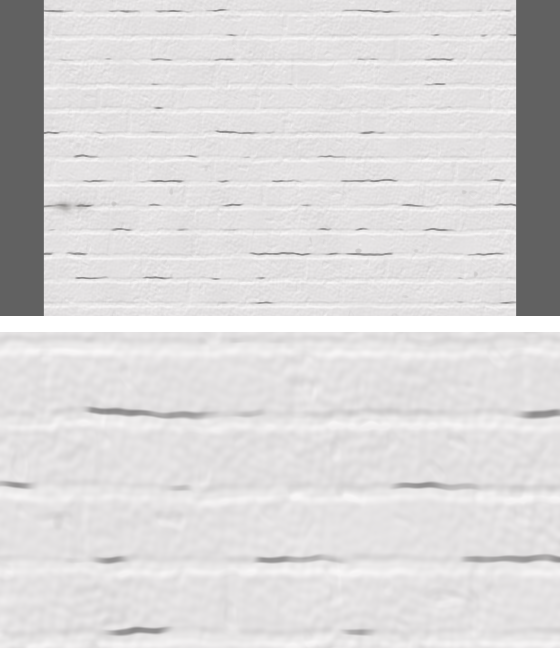
Top: the whole. Bottom: its middle third, enlarged.
Give the GLSL for this texture, as a WebGL 1 fragment shader.

```glsl
precision highp float;
// White painted brick wall with rough, softly lit relief between two plain grey side bands.
uniform vec2 u_resolution;

#define GRID vec2(16.0, 9.0)     // canvas size in wall units
#define BRICKS vec2(7.0, 13.0)   // bricks across, courses down
#define COURSE_PHASE 0.54        // vertical shift of the courses
#define BAND 1.25                // width of each side band
#define JOINT 0.065              // half width of the mortar joints
#define JOINT_DEPTH 0.05
#define GRAIN 0.032              // strength of the rough paint
#define CRACKS 0.30              // darkness of the open joints
#define PAINT vec3(0.890, 0.882, 0.884)
#define MORTAR vec3(0.914, 0.908, 0.908)
#define BAND_GREY vec3(0.38)
#define DIRT vec3(0.52, 0.51, 0.50)

float hash(vec2 p) {
  return fract(sin(dot(p, vec2(127.1, 311.7))) * 43758.5453);
}

// Gradient noise with k cells per wall unit, wrapping at the canvas edges
float cornerSlope(vec2 cell, vec2 offset, vec2 period) {
  float angle = 6.28319 * hash(mod(cell, period));
  return dot(vec2(cos(angle), sin(angle)), offset);
}

float noise(vec2 p, float k) {
  vec2 period = GRID * k;
  vec2 cell = floor(p * k);
  vec2 f = fract(p * k);
  vec2 u = f * f * f * (f * (f * 6.0 - 15.0) + 10.0);
  vec2 x = vec2(1.0, 0.0);
  float low = mix(cornerSlope(cell, f, period),
                  cornerSlope(cell + x, f - x, period), u.x);
  float high = mix(cornerSlope(cell + x.yx, f - x.yx, period),
                   cornerSlope(cell + 1.0, f - 1.0, period), u.x);
  return mix(low, high, u.y);
}

// Uneven, hand-laid courses
vec2 warp(vec2 p) {
  vec2 sway = vec2(noise(p, 1.0), noise(p + vec2(5.3, 2.7), 1.0));
  return p + vec2(0.10, 0.05) * sway + 0.035 * noise(p, 4.0);
}

// x: distance to bed joint, y: distance to head joint,
// z: course number, w: random value of the head joint
vec4 brickwork(vec2 p) {
  vec2 g = warp(p) * BRICKS / GRID + vec2(0.0, COURSE_PHASE);
  float row = mod(floor(g.y), BRICKS.y);
  g.x += row * 7.0 / BRICKS.y + 0.25 * hash(vec2(row, 3.0));
  float column = floor(g.x + 0.5);
  float seed = hash(vec2(mod(column, BRICKS.x), row + 20.0));
  float head = abs(g.x - column - 0.2 * (seed - 0.5));
  float bed = 0.5 - abs(fract(g.y) - 0.5);
  vec2 size = GRID / BRICKS;
  return vec4(bed * size.y, head * size.x, row, seed);
}

float height(vec2 p) {
  vec4 b = brickwork(p);
  float worn = 0.85 + 0.9 * noise(p + vec2(1.7, 4.1), 1.0);
  float bed = worn * (1.0 - smoothstep(JOINT * 0.5, JOINT * 1.5, b.x));
  float head = (0.2 + 0.6 * b.w) * (1.0 - smoothstep(JOINT * 0.3, JOINT * 1.7, b.y));
  float rough = 0.8 + 0.9 * noise(p + vec2(8.2, 6.4), 1.0);
  float grain = noise(p, 11.0) + 0.8 * noise(p + 0.37, 5.0) + 0.6 * noise(p, 2.0);
  float pits = smoothstep(0.3, 0.5, noise(p + vec2(3.1, 7.9), 4.0));
  return GRAIN * rough * grain - 0.03 * pits - JOINT_DEPTH * max(bed, head);
}

void main() {
  vec2 uv = gl_FragCoord.xy / u_resolution;
  vec2 p = uv * GRID;
  float pixel = GRID.x / u_resolution.x;

  // Paint over brick and mortar, lit from above
  vec4 b = brickwork(p);
  float mortar = 1.0 - smoothstep(JOINT * 0.5, JOINT * 1.5, b.x);
  vec3 color = mix(PAINT, MORTAR, mortar);
  vec2 toLight = vec2(-0.012, 0.032);
  float light = height(p - toLight) - height(p + toLight);
  color += clamp(light, -0.16, 0.055);
  color += 0.018 * noise(p + vec2(2.2, 5.5), 1.0);

  // Broken dark cracks under the bricks, denser in the lower half
  float low = 0.5 + 0.5 * sin(6.28319 * uv.y);
  float above = fract(warp(p).y * BRICKS.y / GRID.y + COURSE_PHASE) * GRID.y / BRICKS.y;
  float line = 1.0 - smoothstep(0.012, 0.042, abs(above - JOINT));
  float run = noise(vec2(p.x, b.z * 0.67 + 0.4), 1.0) + 0.35 * noise(p, 3.0);
  color -= CRACKS * line * smoothstep(0.12, 0.42, run + 0.16 * low - 0.08);

  // One sooty smear and a few faint specks
  vec2 smear = (p - vec2(1.95, 3.1)) / vec2(0.48, 0.15);
  float soot = exp(-dot(smear, smear)) * (0.55 + 0.8 * noise(p, 3.0));
  float specks = low * smoothstep(0.48, 0.62, noise(p + vec2(6.6, 1.3), 3.0));
  color = mix(color, DIRT, clamp(0.75 * soot + 0.25 * specks, 0.0, 0.8));

  // Plain side bands
  float inside = min(p.x, GRID.x - p.x) - BAND;
  color = mix(BAND_GREY, color, smoothstep(-0.5 * pixel, 0.5 * pixel, inside));
  gl_FragColor = vec4(clamp(color, 0.0, 1.0), 1.0);
}
```
